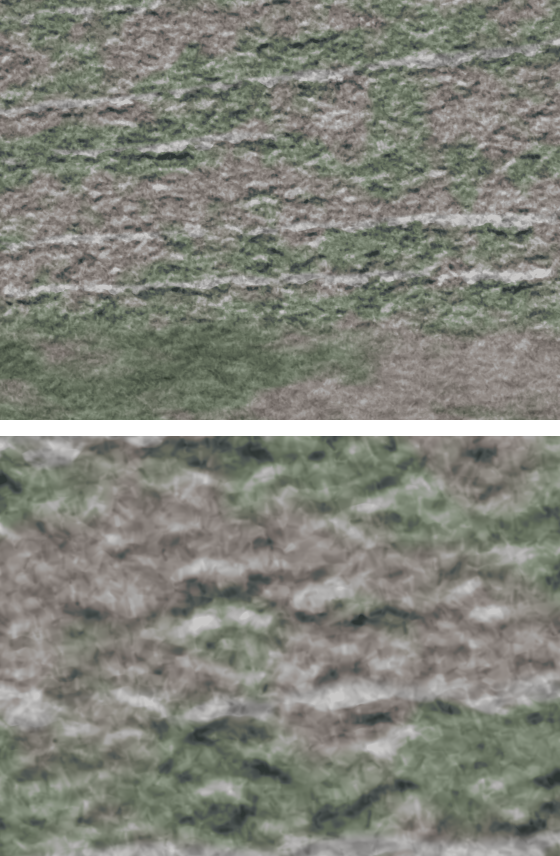
Top, the full canvas; bottom, a detail of the centre.
A WebGL 2 fragment shader for this texture:

```glsl
#version 300 es
precision highp float;
// Weathered grass field with pale, ragged rows of dry straw above a mown strip.
// Smooth cellular noise shapes tufts and their shadows; short random strokes
// form the blades; tone and hue are then added as separate layers.

uniform vec2 u_resolution;
out vec4 fragColor;

const vec3 GREEN_TINT = vec3(-0.022, 0.020, -0.052);
const vec3 STRAW_TINT = vec3(0.026, -0.002, -0.020);
const vec3 SHADE_TINT = vec3(-0.018, 0.010, 0.004);
const vec3 PALE_TINT = vec3(0.004, 0.0, -0.004);

vec3 hash3(vec2 cell) {
  vec3 q = fract(cell.xyx * vec3(0.1031, 0.1030, 0.0973));
  q += dot(q, q.yxz + 33.33);
  return fract((q.xxy + q.yzz) * q.zyx);
}

// Smooth cellular noise: random values blended by distance to jittered seeds.
float cellular(vec2 p) {
  vec2 base = floor(p);
  float sum = 0.0, weights = 0.0;
  for (int j = -1; j <= 1; j++)
    for (int i = -1; i <= 1; i++) {
      vec2 cell = base + vec2(i, j);
      vec3 rnd = hash3(cell);
      vec2 d = p - cell - rnd.xy;
      float w = exp(-6.0 * dot(d, d));
      sum += w * rnd.z;
      weights += w;
    }
  return sum / weights;
}

float layered(vec2 p, int octaves) {
  float sum = 0.0, amp = 1.0, total = 0.0;
  for (int i = 0; i < octaves; i++) {
    sum += amp * cellular(p);
    total += amp;
    amp *= 0.6;
    p = mat2(1.7, 0.9, -0.9, 1.7) * p + 17.3;
  }
  return sum / total;
}

// Short strokes at random angles, each with its own shade from -1 to 1.
float blades(vec2 p, float scale, float halfWidth, float pixel) {
  vec2 q = p * scale, base = floor(q);
  float shade = 0.0, soft = pixel * scale;
  for (int j = -1; j <= 1; j++)
    for (int i = -1; i <= 1; i++) {
      vec2 cell = base + vec2(i, j);
      vec3 rnd = hash3(cell + 71.0);
      float angle = 3.6 * (rnd.z - 0.5) + 0.35;
      vec2 dir = vec2(cos(angle), sin(angle));
      vec2 d = q - cell - rnd.xy;
      float along = clamp(dot(d, dir), -0.5, 0.5);
      float cover = 1.0 - smoothstep(0.0, halfWidth + soft, length(d - along * dir));
      shade = mix(shade, 2.0 * fract(rnd.z * 57.0 + rnd.x) - 1.0, cover);
    }
  return shade;
}

// Ragged straw lines; each row holds left height, slope, bend and reach.
float strawRows(vec2 p) {
  const vec4 ROWS[5] = vec4[5](
    vec4(0.303, 0.062, -0.022, 1.5), vec4(0.420, 0.066, -0.014, 1.6),
    vec4(0.620, 0.092, 0.0, 0.72), vec4(0.733, 0.120, 0.0, 1.6),
    vec4(0.955, 0.110, 0.0, 0.40));
  float rough = layered(p * vec2(27.0, 44.0), 3) - 0.5;
  float wobble = 0.004 * sin(p.x * 23.0 + 2.0 * sin(p.x * 9.0)) + 0.022 * rough;
  float width = 0.011 + 0.005 * p.x;
  float mask = 0.0;
  for (int i = 0; i < 5; i++) {
    vec4 row = ROWS[i];
    float d = (p.y + wobble - row.x - p.x * (row.y + row.z * p.x)) / width;
    float density = 0.55 + 0.6 * cellular(vec2(p.x * 7.0, float(i) * 5.0 + 0.5));
    density *= 1.0 - smoothstep(row.w - 0.25, row.w + 0.15, p.x);
    float line = density * exp(-d * d) + 1.5 * rough * exp(-0.3 * d * d);
    mask = max(mask, smoothstep(0.28, 0.95, line));
  }
  return mask;
}

float tuftHeight(vec2 p) {
  return layered(p * vec2(27.0, 38.0), 3);
}

void main() {
  vec2 p = gl_FragCoord.xy / u_resolution.y;
  float pixel = 1.0 / u_resolution.y;

  // Broad areas: mown strip, green blotches and slanted dry bands.
  float broad = layered(p * vec2(3.2, 8.0) + 4.0, 3) - 0.5;
  float mown = 1.0 - smoothstep(0.17, 0.27, p.y + 0.12 * broad);
  float band = cellular(vec2(p.x * 1.8, (p.y - 0.08 * p.x) * 13.0) + 9.0) - 0.5;
  float patches = layered(p * 13.0 + 31.0, 2) - 0.5;

  // Tufts lit from above, with loose straw and rows casting shade below.
  float tuft = tuftHeight(p);
  float relief = tuft - tuftHeight(p + vec2(-0.003, 0.009));
  float grain = blades(p, 82.0, 0.24, pixel) + 0.8 * blades(p + 5.0, 135.0, 0.28, pixel);
  float loose = smoothstep(0.60, 0.80, layered(p * vec2(20.0, 34.0) + 50.0, 3));
  float rows = strawRows(p);
  float rowShade = strawRows(p + vec2(0.0, 0.019)) * (1.0 - rows);

  float rugged = mix(1.0, 0.45, mown);
  float tone = 0.478 + 0.075 * grain * mix(1.0, 0.75, mown);
  tone += rugged * (0.46 * relief + 0.20 * (tuft - 0.5) + 0.09 * loose);
  tone += 0.07 * band * (1.0 - mown) + 0.10 * patches;
  tone += mown * (0.30 * broad - 0.015);
  tone += 0.155 * rows - 0.085 * rowShade;
  tone = clamp(tone, 0.20, 0.78);

  // Hue: green growth against dry straw, cool shade and pale straw.
  float dry = smoothstep(-0.22, 0.22, mix(0.6 * band + patches, 1.5 * broad, mown) + 0.04 * grain);
  vec3 tint = mix(GREEN_TINT, STRAW_TINT, dry);
  tint = mix(tint, SHADE_TINT, (1.0 - smoothstep(0.30, 0.42, tone)) * (1.0 - 0.7 * mown));
  tint = mix(tint, PALE_TINT, max(rows, smoothstep(0.54, 0.68, tone)));
  fragColor = vec4(tone + tint, 1.0);
}
```
